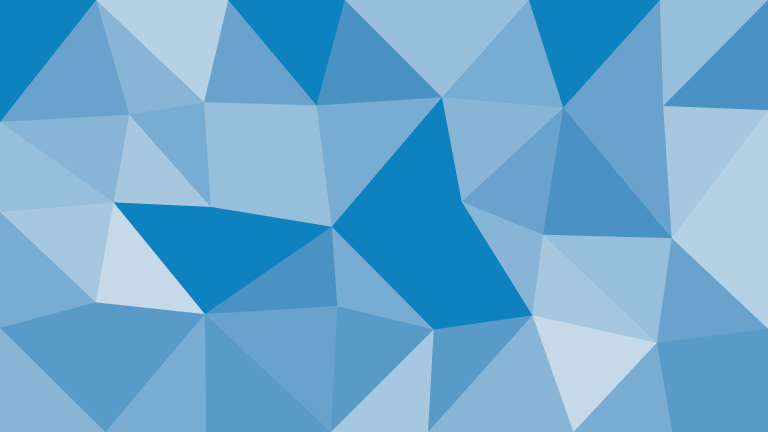
Give the GLSL for this background, as a Shadertoy shader.

```glsl
const ivec2 GRID = ivec2(7, 4);

vec2 hash22(vec2 p) {
    vec3 q = fract(p.xyx * vec3(0.1031, 0.1030, 0.0973));
    q += dot(q, q.yzx + 33.33);
    return fract((q.xx + q.yz) * q.zy);
}

// Jittered grid node; border nodes only slide along their border
vec2 meshNode(ivec2 id, vec2 cellSize) {
    vec2 jitter = 0.46 * (hash22(vec2(id) + 17.0) - 0.5);
    if (id.x == 0 || id.x == GRID.x) jitter.x = 0.0;
    if (id.y == 0 || id.y == GRID.y) jitter.y = 0.0;
    return (vec2(id) + jitter) * cellSize;
}

float cross2(vec2 a, vec2 b) { return a.x * b.y - a.y * b.x; }

float edgeDistance(vec2 p, vec2 a, vec2 b) {
    return cross2(p - a, normalize(b - a));
}

// Negative inside, for either winding
float triangleDistance(vec2 p, vec2 a, vec2 b, vec2 c) {
    float winding = sign(cross2(b - a, c - a));
    return max(winding * edgeDistance(p, a, b),
           max(winding * edgeDistance(p, b, c),
               winding * edgeDistance(p, c, a)));
}

// Cubing modulo a prime shuffles the ranks, so each tone keeps its share
vec3 facetColour(int index) {
    int x = (index + 28) % 59;
    int rank = (x * x * x) % 59;
    if (rank < 8) return vec3(0.05, 0.51, 0.75);
    float u = float(rank - 8) / 51.0;
    float level = floor(0.5 + 7.2 * u + 1.3 * smoothstep(0.88, 1.0, u));
    return mix(vec3(0.29, 0.57, 0.77), vec3(0.775, 0.85, 0.91), level / 8.0);
}

void mainImage(out vec4 fragColor, in vec2 fragCoord) {
    vec2 p = fragCoord / iResolution.y;
    vec2 cellSize = vec2(iResolution.x / iResolution.y, 1.0) / vec2(GRID);
    float pixel = 1.0 / iResolution.y;
    ivec2 home = ivec2(floor(p / cellSize));
    vec4 sum = vec4(0.0);

    // Jitter can push a facet into a neighbouring cell
    for (int j = -1; j <= 1; j++)
    for (int i = -1; i <= 1; i++) {
        ivec2 cell = home + ivec2(i, j);
        if (any(lessThan(cell, ivec2(0))) || any(greaterThanEqual(cell, GRID))) continue;
        vec2 a = meshNode(cell, cellSize);
        vec2 b = meshNode(cell + ivec2(1, 0), cellSize);
        vec2 c = meshNode(cell + ivec2(0, 1), cellSize);
        vec2 d = meshNode(cell + ivec2(1, 1), cellSize);

        // Split along the shorter diagonal
        bool rising = distance(a, d) < distance(b, c);
        vec2 start = rising ? a : b;
        vec2 end = rising ? d : c;
        int index = 2 * ((GRID.y - 1 - cell.y) * GRID.x + cell.x);
        for (int k = 0; k < 2; k++) {
            vec2 apex = k == 0 ? (rising ? c : a) : (rising ? b : d);
            float dist = triangleDistance(p, start, end, apex);
            float cover = clamp(0.5 - dist / pixel, 0.0, 1.0);
            sum += cover * vec4(facetColour(index + k), 1.0);
        }
    }
    fragColor = vec4(sum.rgb / max(sum.a, 0.001), 1.0);
}
```
